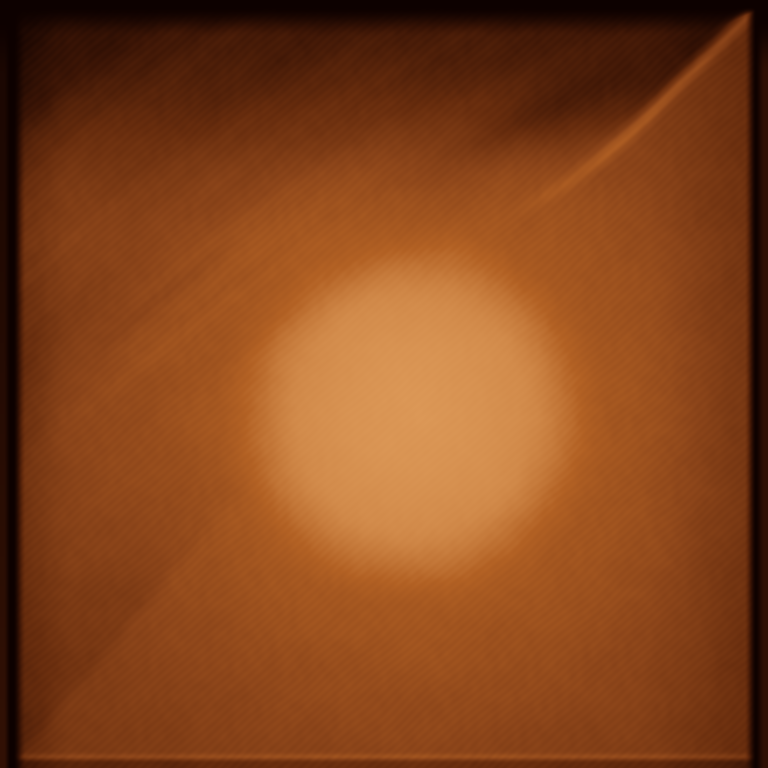
Give the GLSL for this background, as a WebGL 1 fragment shader.

```glsl
precision highp float;
uniform vec2 u_resolution;

#define GLOW_CENTER vec2(0.537, 0.46)
#define GLOW_RADIUS 0.205
#define GLOW_SOFTNESS 0.06
#define HALO_FALLOFF 5.0
#define TOP_SHADE 1.6
#define RIDGE_WIDTH 0.012
#define RIDGE_LIGHT 0.9
#define FOLD_DEPTH 0.55
#define WEAVE_COUNT 120.0
#define WEAVE_DEPTH 0.06
#define GRAIN_DEPTH 0.12

float hash(vec2 p) {
  vec3 q = fract(vec3(p.xyx) * 0.1031);
  q += dot(q, q.yzx + 33.33);
  return fract((q.x + q.y) * q.z);
}

float noise(vec2 p) {
  vec2 cell = floor(p), f = fract(p);
  f = f * f * (3.0 - 2.0 * f);
  float low = mix(hash(cell), hash(cell + vec2(1.0, 0.0)), f.x);
  float high = mix(hash(cell + vec2(0.0, 1.0)), hash(cell + 1.0), f.x);
  return mix(low, high, f.y);
}

float bell(float d, float width) {
  return exp(-d * d / (width * width));
}

// Tone 0..5 runs from near black through copper to pale amber
vec3 copperRamp(float tone) {
  vec3 color = mix(vec3(0.05, 0.003, 0.0), vec3(0.23, 0.08, 0.02), clamp(tone, 0.0, 1.0));
  color = mix(color, vec3(0.40, 0.17, 0.05), clamp(tone - 1.0, 0.0, 1.0));
  color = mix(color, vec3(0.55, 0.27, 0.10), clamp(tone - 2.0, 0.0, 1.0));
  color = mix(color, vec3(0.70, 0.38, 0.14), clamp(tone - 3.0, 0.0, 1.0));
  return mix(color, vec3(0.865, 0.60, 0.345), clamp(tone - 4.0, 0.0, 1.0));
}

// Broad halo with a soft disc of light
float glowTone(vec2 uv) {
  float r = length(uv - GLOW_CENTER);
  float disc = 1.0 - smoothstep(GLOW_RADIUS - GLOW_SOFTNESS, GLOW_RADIUS + GLOW_SOFTNESS, r);
  return 2.2 + 2.0 * exp(-r * r * HALO_FALLOFF) + 0.75 * disc;
}

// Curved drapery, strongest toward the upper left
float foldTone(vec2 uv) {
  float bend = uv.x - 0.55;
  float across = uv.y - 0.53 * uv.x + 0.35 * bend * bend;
  float broad = noise(vec2(across * 15.0, uv.x * 2.0 + 3.0)) - 0.5;
  float fine = noise(vec2(across * 55.0, uv.x * 3.0)) - 0.5;
  float groove = bell(across - 0.54, 0.018) * bell(uv.x - 0.2, 0.1);
  float hollow = bell(across - 0.49, 0.03) * bell(uv.x - 0.72, 0.1);
  float area = smoothstep(0.30, 0.55, across);
  return FOLD_DEPTH * area * (broad + 0.3 * fine - 0.4 * groove) - 0.5 * hollow;
}

// Woven threads and mottled grain
float clothTone(vec2 uv) {
  float wobble = 2.0 * noise(uv * 18.0);
  float thread = sin(6.2832 * (WEAVE_COUNT * dot(uv, vec2(0.65, -0.75)) + 0.3 * wobble));
  float grain = noise(uv * vec2(110.0, 75.0)) + noise(uv * 22.0) - 1.0;
  float calm = smoothstep(0.12, 0.30, length(uv - GLOW_CENTER));
  return (WEAVE_DEPTH * thread + GRAIN_DEPTH * grain) * mix(0.25, 1.0, calm);
}

void main() {
  vec2 uv = gl_FragCoord.xy / u_resolution;
  float tone = glowTone(uv);

  // Lit diagonal ridge with shade on its upper side
  float sag = clamp(0.85 - uv.x, 0.0, 0.2);
  float ridge = uv.y - uv.x - 0.005 - 1.5 * sag * sag;
  float ridgeFade = smoothstep(0.62, 0.85, uv.x);
  float upperSide = smoothstep(-0.005, mix(0.12, 0.03, ridgeFade), ridge);
  tone -= TOP_SHADE * upperSide * smoothstep(0.68, 0.97, uv.y);
  tone += foldTone(uv) * upperSide;
  tone += RIDGE_LIGHT * ridgeFade * bell(ridge, RIDGE_WIDTH);

  // Faint crease rising from the lower left
  float crease = uv.y - 1.2 * uv.x + 0.017;
  float creaseFade = 1.0 - smoothstep(0.15, 0.36, uv.x);
  tone -= 0.3 * creaseFade * smoothstep(-0.015, 0.02, crease) * bell(crease, 0.16);

  // Edge falloff and cloth
  tone -= 0.5 * smoothstep(0.82, 0.99, uv.x);
  tone -= 0.5 * (1.0 - smoothstep(0.02, 0.10, uv.x));
  tone += clothTone(uv);

  // Dark surround with thin brown outer rails
  float inner = smoothstep(0.017, 0.034, uv.x) * (1.0 - smoothstep(0.969, 0.985, uv.x));
  float corner = smoothstep(-0.01, 0.04, ridge);
  inner *= 1.0 - smoothstep(mix(0.985, 0.95, corner), 0.992, uv.y);
  float leftRail = (1.0 - smoothstep(0.005, 0.014, uv.x)) * mix(0.8, 0.25, uv.y);
  float rightRail = 0.75 * smoothstep(0.983, 0.996, uv.x);
  float rail = (leftRail + rightRail) * (1.0 - smoothstep(0.90, 0.98, uv.y));
  tone = mix(rail, tone, inner);

  // Lower lip
  float lip = 1.0 - smoothstep(0.006, 0.015, uv.y);
  tone -= 0.8 * lip * inner;
  tone += 0.45 * inner * bell(uv.y - 0.015, 0.004);

  gl_FragColor = vec4(copperRamp(tone), 1.0);
}
```
